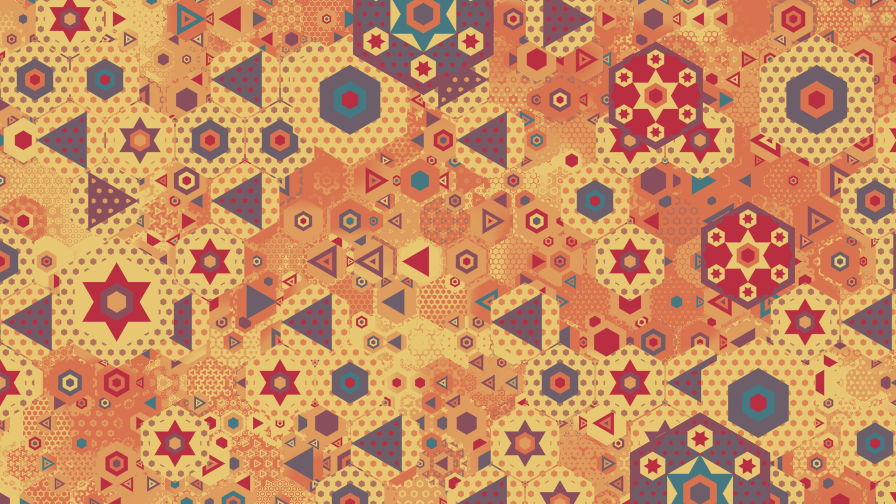
A Shadertoy shader for this pattern:

```glsl
// A warm ornamental mosaic of nested hexagons, triangles and six-pointed stars.
// Hexagonal grids of growing size are painted over one another; a sine hash
// picks the shape, size and ink of each cell, and soft noise shifts the ground.
const vec3 YELLOW = vec3(0.91, 0.78, 0.45), ORANGE = vec3(0.87, 0.61, 0.37);
const vec3 CORAL = vec3(0.85, 0.45, 0.31), PLUM = vec3(0.54, 0.31, 0.36);
const vec3 CRIMSON = vec3(0.73, 0.18, 0.26), SLATE = vec3(0.43, 0.37, 0.41);
const vec3 TEAL = vec3(0.27, 0.47, 0.50);
const float UNIT = 0.0463;   // base grid step, canvas height = 1
const float SMALL_DENSITY = 0.42, MEDIUM_DENSITY = 0.5;
const float EMBLEM_DENSITY = 0.38, GIANT_DENSITY = 0.07;
const vec2 ROSE_START = vec2(1.301, 0.81), CROWN_START = vec2(0.84, 0.972);
const vec2 DIAGONAL = vec2(0.183, -0.317);
const float ROOT3 = 1.73205, SECTOR = 1.0472;
float edge;                  // half width of a smoothed edge

float hash(vec2 id, float seed) {
    return fract(sin(dot(id, vec2(127.1, 311.7)) + seed * 74.7) * 43758.5);
}
float noise(vec2 p) {
    vec2 i = floor(p), f = smoothstep(0.0, 1.0, fract(p));
    return mix(mix(hash(i, 0.0), hash(i + vec2(1, 0), 0.0), f.x),
               mix(hash(i + vec2(0, 1), 0.0), hash(i + 1.0, 0.0), f.x), f.y);
}
// Hexagonal grid: offset from the nearest centre, cell id
vec4 hexCell(vec2 p, float size) {
    vec2 period = vec2(1.0, ROOT3);
    p /= size;
    vec2 a = mod(p, period) - 0.5 * period;
    vec2 b = mod(p - 0.5 * period, period) - 0.5 * period;
    vec2 g = dot(a, a) < dot(b, b) ? a : b;
    return vec4(g * size, floor((p - g) * vec2(2.0, 2.0 / ROOT3) + 0.5));
}
// Distances from the centre along the side normals
float slant(vec2 p) { return 0.5 * p.x + 0.5 * ROOT3 * abs(p.y); }
float hexDist(vec2 p) { return max(abs(p.x), slant(abs(p))); }
float triDist(vec2 p) { return max(-p.x, slant(p)); }
float starDist(vec2 p) { return min(triDist(p.yx), triDist(-p.yx)); }
float beads(vec2 p) { return hexDist(hexCell(p, 0.5 * UNIT).xy); }
// Fold all corners of a hexagon onto the x axis
vec2 foldCorners(vec2 p) {
    float a = mod(atan(p.y, p.x), SECTOR) - 0.5 * SECTOR;
    return length(p) * vec2(cos(a), sin(a));
}
void paint(inout vec3 col, vec3 ink, float d) {
    col = mix(col, ink, smoothstep(edge, -edge, d));
}
vec3 warmInk(float t) {
    vec3 c = mix(YELLOW, ORANGE, smoothstep(0.27, 0.35, t));
    return mix(c, CORAL, smoothstep(0.6, 0.68, t));
}
vec3 darkInk(float t) {
    return t < 0.42 ? CRIMSON : t < 0.72 ? PLUM : t < 0.92 ? SLATE : TEAL;
}
// Ground: halving grids, the fine ones share one style within a region
vec3 ground(vec2 p, float tone) {
    vec3 col = warmInk(tone);
    vec2 region = hexCell(p, 2.0 * UNIT).zw;
    float size = 4.0 * UNIT;
    for (int i = 0; i < 5; i++, size *= 0.5) {
        vec4 c = hexCell(p, size);
        vec2 key = i < 2 ? c.zw : region;
        float s = 5.0 * float(i) + 1.0, pick = hash(key, s + 4.0);
        float r = size * mix(0.2, 0.46, hash(key, s));
        float side = hash(key, s + 1.0) < 0.5 ? -1.0 : 1.0;
        float d = hash(key, s + 2.0) < 0.6 ? hexDist(c.xy) - r : triDist(side * c.xy) - 0.6 * r;
        if (i > 1 && hash(key, s + 3.0) < 0.4) d = abs(d + 0.25 * r) - 0.2 * r;
        vec3 ink = warmInk(tone + 0.9 * (pick - 0.5));
        if (i == 3 && pick > 0.84) ink = mix(ORANGE, pick > 0.95 ? TEAL : PLUM, 0.6);
        paint(col, ink, d);
    }
    return col;
}
// Ringed triangles and hexagons scattered on one grid
void scatter(inout vec3 col, vec2 p, float size, float seed, float density, float tone) {
    vec4 c = hexCell(p, size);
    if (hash(c.zw, seed) > density) return;
    float hue = hash(c.zw, seed + 1.0), r = size * mix(0.15, 0.23, hash(c.zw, seed + 2.0));
    float side = hash(c.zw, seed + 3.0) < 0.5 ? -1.0 : 1.0, hex = hexDist(c.xy);
    float d = hash(c.zw, seed + 4.0) < 0.55 ? triDist(side * c.xy) - r : hex - 1.2 * r;
    paint(col, warmInk(tone + 0.5 * (hue - 0.5)), hex - 0.42 * size);
    paint(col, darkInk(hue), d);
    if (hash(c.zw, seed + 5.0) > 0.65) return;
    paint(col, warmInk(fract(hue * 7.0)), d + 0.45 * r);
    paint(col, darkInk(fract(hue * 5.0)), d + 0.8 * r);
}
// Haloed emblems: star flower, speckled triangle or heavy hexagon
void emblem(inout vec3 col, vec2 p, float size, float seed, float density) {
    vec4 c = hexCell(p, size);
    float kind = hash(c.zw, seed) / density, hue = hash(c.zw, seed + 1.0);
    if (kind > 1.0) return;
    float hex = hexDist(c.xy), halo = hex - 0.49 * size, speck = beads(p) - 0.13 * UNIT;
    paint(col, YELLOW, halo);
    paint(col, mix(ORANGE, hue < 0.5 ? PLUM : CORAL, 0.55), max(speck, halo));
    if (kind < 0.4) {
        paint(col, YELLOW, hex - 0.36 * size);
        paint(col, hue < 0.65 ? CRIMSON : PLUM, starDist(c.xy) - 0.17 * size);
        paint(col, hue < 0.65 ? PLUM : CORAL, hex - 0.14 * size);
        paint(col, ORANGE, hex - 0.08 * size);
    } else if (kind < 0.8) {
        float d = triDist(hue < 0.5 ? c.xy : -c.xy) - 0.24 * size;
        paint(col, mix(PLUM, SLATE, hue), d);
        paint(col, hue < 0.3 ? ORANGE : CRIMSON, max(speck + 0.03 * UNIT, d + 0.15 * UNIT));
    } else {
        paint(col, SLATE, hex - 0.26 * size);
        paint(col, hue < 0.6 ? CORAL : TEAL, hex - 0.14 * size);
        paint(col, CRIMSON, hex - 0.07 * size);
    }
}
// Large hexagon with a central star and six corner medallions
void rosette(inout vec3 col, vec2 p, float r, vec3 body, vec3 rim, vec3 star) {
    float hex = hexDist(p);
    vec2 q = foldCorners(p), m = q - vec2(0.78 * r, 0.0);
    paint(col, body, hex - r);
    paint(col, rim, max(hex - r, 0.84 * r - q.x));
    paint(col, CRIMSON, max(beads(p) - 0.004, hex - 0.95 * r));
    paint(col, YELLOW, hexDist(m.yx) - 0.18 * r);
    paint(col, CRIMSON, starDist(m) - 0.065 * r);
    paint(col, mix(body, YELLOW, step(0.1, r)), hex - 0.47 * r);
    paint(col, star, starDist(p) - 0.28 * r);
    paint(col, CORAL, hex - 0.24 * r);
    paint(col, body, hex - 0.14 * r);
}
void mainImage(out vec4 fragColor, in vec2 fragCoord) {
    vec2 p = fragCoord / iResolution.y;
    edge = 0.7 / iResolution.y;
    float tone = mix(0.5, noise(4.5 * p + 3.0), 0.75);
    vec3 col = ground(p, tone);
    scatter(col, p, UNIT, 31.0, SMALL_DENSITY, tone);
    scatter(col, p, 2.0 * UNIT, 41.0, MEDIUM_DENSITY, tone);
    emblem(col, p, 3.0 * UNIT, 51.0, EMBLEM_DENSITY);
    emblem(col, p, 5.0 * UNIT, 61.0, GIANT_DENSITY);
    for (float i = 0.0; i < 2.0; i++) {
        rosette(col, p - ROSE_START - i * DIAGONAL, 0.093, CRIMSON, PLUM, YELLOW);
        rosette(col, p - CROWN_START - 3.0 * i * DIAGONAL, 0.139, SLATE, PLUM, TEAL);
    }
    fragColor = vec4(col, 1.0);
}
```
